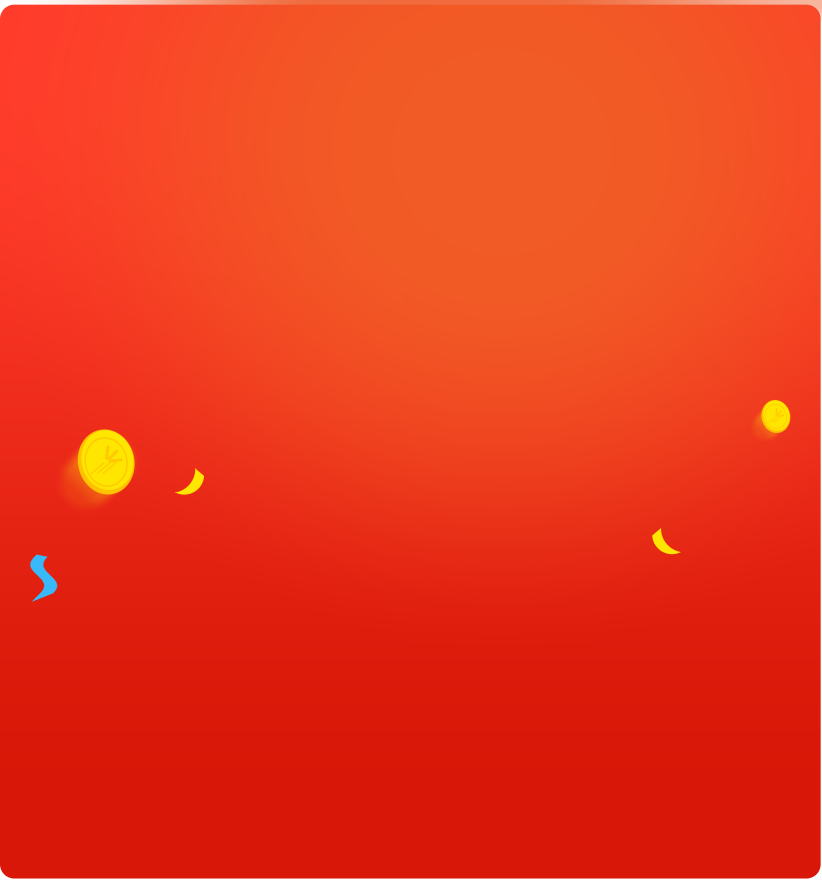
Reproduce this background procedurally as a Shadertoy shader.

```glsl
const vec3 WHITE = vec3(1.0);
const vec3 RED_TOP = vec3(1.0, 0.235, 0.165);
const vec3 RED_BOTTOM = vec3(0.85, 0.09, 0.03);
const vec3 GLOW_COLOR = vec3(0.945, 0.355, 0.145);
const vec3 STRIP_COLOR = vec3(0.94, 0.42, 0.24);
const vec3 YELLOW = vec3(1.0, 0.90, 0.0);
const vec3 GOLD = vec3(1.0, 0.76, 0.0);
const vec3 TRAIL_COLOR = vec3(0.98, 0.62, 0.06);
const vec3 BLUE = vec3(0.22, 0.73, 0.98);

const float CARD_BOTTOM = 0.0195;
const float CARD_TOP = 0.9948;
const float CARD_RADIUS = 0.016;
const vec2 GLOW_CENTER = vec2(0.56, 0.83);
const vec2 GLOW_RADIUS = vec2(0.57, 0.54);
const vec3 BIG_COIN = vec3(0.1185, 0.4844, 0.0365);   // x, y, size
const vec3 SMALL_COIN = vec3(0.8659, 0.5352, 0.0185);
const vec3 LEFT_PETAL = vec3(0.2057, 0.4701, 0.0221);
const vec3 RIGHT_PETAL = vec3(0.7500, 0.4036, 0.0221);
const vec2 RIBBON_CENTER = vec2(0.0488, 0.3581);
const float RIBBON_HEIGHT = 0.047;
const float COIN_TILT = 0.22;
const float COIN_WIDTH = 0.86;

float fill(float d, float pixel) {
    return clamp(0.5 - d / pixel, 0.0, 1.0);
}

float roundedBox(vec2 p, vec2 halfSize, float radius) {
    vec2 q = abs(p) - halfSize + radius;
    return length(max(q, 0.0)) + min(max(q.x, q.y), 0.0) - radius;
}

float segment(vec2 p, vec2 a, vec2 b) {
    vec2 ab = b - a;
    return length(p - a - ab * clamp(dot(p - a, ab) / dot(ab, ab), 0.0, 1.0));
}

// Vertical red ramp with a broad orange glow
vec3 cardColor(vec2 p) {
    vec3 base = mix(RED_BOTTOM, RED_TOP, smoothstep(0.08, 0.92, p.y));
    float d = length((p - GLOW_CENTER) / GLOW_RADIUS);
    return mix(base, GLOW_COLOR, 1.0 - smoothstep(0.2, 1.05, d));
}

// Pale margin with a tinted strip along the top
vec3 marginColor(vec2 p, float aspect) {
    float x = p.x / aspect;
    float tint = smoothstep(0.0, 0.4, x) * (1.0 - 0.5 * smoothstep(0.65, 1.0, x));
    return mix(WHITE, STRIP_COLOR, tint * smoothstep(0.972, 0.992, p.y));
}

// Tilted coin with a fading trail
vec3 drawCoin(vec3 color, vec2 p, vec3 coin, float pixel) {
    vec2 q = (p - coin.xy) / coin.z;
    float soft = pixel / coin.z;
    vec2 tail = vec2(-0.60, -0.62);
    float along = clamp(dot(q, tail) / dot(tail, tail), 0.0, 1.5);
    float trail = 1.0 - smoothstep(0.55, 1.0, segment(q, vec2(0.0), tail));
    color = mix(color, TRAIL_COLOR, trail * (1.0 - 0.55 * along));

    float c = cos(COIN_TILT), s = sin(COIN_TILT);
    vec2 local = vec2(c * q.x + s * q.y, c * q.y - s * q.x);
    local.x /= COIN_WIDTH;
    float r = length(local);
    vec3 face = mix(GOLD, YELLOW, fill(length(local - vec2(0.06, 0.05)) - 0.92, soft));
    face = mix(face, GOLD, 0.75 * fill(abs(r - 0.74) - 0.025, soft));

    // Small fan of rays and faint shine lines
    for (int i = 0; i < 3; i++) {
        float angle = 0.15 + 0.65 * float(i);
        vec2 ray = vec2(cos(angle), sin(angle));
        float d = segment(q, 0.12 * ray, 0.46 * ray) - 0.045;
        face = mix(face, GOLD, 0.8 * fill(d, soft));
        vec2 start = vec2(-0.45 + 0.18 * float(i), -0.35);
        d = segment(q, start, start + vec2(0.38, 0.32)) - 0.025;
        face = mix(face, GOLD, 0.6 * fill(d, soft));
    }
    return mix(color, face, fill((r - 1.0) * COIN_WIDTH, soft));
}

// Disc with a round bite and one straight trimmed end
float petal(vec2 p, vec3 shape, float side) {
    vec2 q = (p - shape.xy) / shape.z * vec2(side, 1.0);
    float bite = 1.2 - length(q - vec2(-0.647, 0.294));
    float trim = dot(q, vec2(0.651, 0.759)) - 0.606;
    return max(max(length(q) - 1.0, bite), trim) * shape.z;
}

// S-shaped band with slanted ends
float ribbon(vec2 p) {
    vec2 q = (p - RIBBON_CENTER) / RIBBON_HEIGHT;
    float bend = 0.165 * sin(6.2832 * q.y);
    float side = (abs(q.x + bend) - 0.155) * 0.75;
    float top = q.y - 0.455 + 0.2 * q.x;
    float bottom = -q.y - 0.52 + 0.4 * q.x;
    return max(side, max(top, bottom)) * RIBBON_HEIGHT;
}

void mainImage(out vec4 fragColor, in vec2 fragCoord) {
    float pixel = 1.0 / iResolution.y;
    float aspect = iResolution.x * pixel;
    vec2 p = fragCoord * pixel;

    vec2 low = vec2(0.0, CARD_BOTTOM), high = vec2(aspect - 0.0015, CARD_TOP);
    float card = roundedBox(p - 0.5 * (low + high), 0.5 * (high - low), CARD_RADIUS);
    vec3 color = mix(marginColor(p, aspect), cardColor(p), fill(card, pixel));

    color = drawCoin(color, p, BIG_COIN, pixel);
    color = drawCoin(color, p, SMALL_COIN, pixel);
    float petals = min(petal(p, LEFT_PETAL, 1.0), petal(p, RIGHT_PETAL, -1.0));
    color = mix(color, YELLOW, fill(petals, pixel));
    color = mix(color, BLUE, fill(ribbon(p), pixel));
    fragColor = vec4(color, 1.0);
}
```
